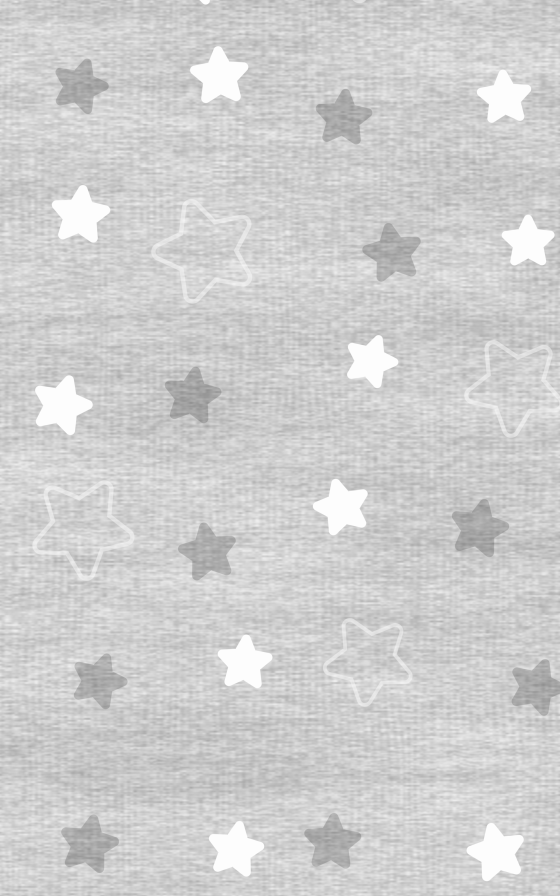
This pattern is drawn by a Shadertoy shader. Its source:

```glsl
// Soft grey woven cloth scattered with white, dark and outlined rounded stars.

// All lengths are fractions of the canvas width.
const float PI = 3.14159;
const vec3 CLOTH = vec3(0.803);
const vec3 WHITE = vec3(0.992);
const float DARK_TINT = 0.82;        // multiplies the cloth under dark stars
const float OUTLINE_OPACITY = 0.48;

const float CELL = 0.26;             // one star per cell
const float SOLID_JITTER = 0.45;     // in cells
const float OUTLINE_JITTER = 0.25;
const float SOLID_RADIUS = 0.044;
const float SOLID_ROUNDING = 0.008;
const float OUTLINE_RADIUS = 0.075;
const float OUTLINE_ROUNDING = 0.012;
const float STROKE = 0.0036;         // half width of the outline
const float VALLEY_RATIO = 0.49;     // inner to outer star radius
const float MAX_TILT = 0.35;

const float ROWS = 100.0;            // weave threads across one width
const float COLUMNS = 72.0;
const float CREASE_SPACING = 0.41;
const float CREASE_DEPTH = 0.045;

float hash(vec2 p) {
    vec3 q = fract(p.xyx * 0.1031);
    q += dot(q, q.yzx + 33.33);
    return fract((q.x + q.y) * q.z);
}

// Smooth value noise centred on zero.
float noise(vec2 p) {
    vec2 i = floor(p), f = fract(p);
    f = f * f * (3.0 - 2.0 * f);
    float low = mix(hash(i), hash(i + vec2(1, 0)), f.x);
    float high = mix(hash(i + vec2(0, 1)), hash(i + vec2(1, 1)), f.x);
    return mix(low, high, f.y) - 0.5;
}

// Signed distance to a five-pointed star, folded to half of one arm.
float starDistance(vec2 p, float radius) {
    float halfArm = PI / 5.0;
    float angle = mod(atan(p.x, p.y) + halfArm, 2.0 * halfArm) - halfArm;
    vec2 q = length(p) * vec2(sin(abs(angle)), cos(angle));
    vec2 tip = vec2(0.0, radius);
    vec2 edge = radius * VALLEY_RATIO * vec2(sin(halfArm), cos(halfArm)) - tip;
    q -= tip;
    float along = clamp(dot(q, edge) / dot(edge, edge), 0.0, 1.0);
    float side = q.x * edge.y - q.y * edge.x;
    return length(q - edge * along) * -sign(side);
}

vec2 rotate(vec2 p, float a) {
    float c = cos(a), s = sin(a);
    return vec2(c * p.x - s * p.y, s * p.x + c * p.y);
}

// Brightness offset of the cloth: fibres, weave, blotches and creases.
float fabric(vec2 uv) {
    float fibres = 0.11 * noise(uv * vec2(70.0, 310.0))
                 + 0.07 * noise(uv * vec2(170.0, 300.0) + 40.0);

    float patches = 1.0 + 1.2 * noise(uv * vec2(14.0, 18.0) + 9.0);
    float rowWave = sin(2.0 * PI * (uv.y * ROWS + noise(uv * vec2(9.0, 20.0))));
    float columnWave = sin(2.0 * PI * (uv.x * COLUMNS + 1.2 * noise(uv * vec2(24.0, 5.0))));
    float weave = patches * (0.011 * rowWave + 0.012 * columnWave);

    float blotches = 0.06 * noise(uv * vec2(2.5, 8.0) + 3.0)
                   + 0.055 * noise(uv * vec2(6.0, 42.0) + 17.0);

    // Faint folds that wander slowly across the cloth.
    float bend = 0.012 * sin(uv.x * 4.0 + uv.y * 3.0) + 0.004 * sin(uv.x * 13.0);
    float row = (uv.y + bend) / CREASE_SPACING;
    float offset = (fract(row) - 0.5) * CREASE_SPACING;
    float strength = 0.5 + noise(vec2(uv.x * 5.0, floor(row) * 7.0));
    float crease = CREASE_DEPTH * strength * exp(-abs(offset) / 0.008);

    return fibres + weave + blotches - crease;
}

// Coverage of dark (x), outlined (y) and white (z) stars.
vec3 starCoverage(vec2 uv, float pixel) {
    vec3 cover = vec3(0.0);
    vec2 home = floor(uv / CELL);
    for (int y = -1; y <= 1; y++)
    for (int x = -1; x <= 1; x++) {
        vec2 id = home + vec2(x, y);
        float kind = mod(id.x + 2.0 * id.y, 5.0);
        bool outlined = kind > 3.5;
        bool dark = mod(kind, 2.0) < 0.5;

        vec2 random = vec2(hash(id + 11.0), hash(id + 57.0)) - 0.5;
        float jitter = outlined ? OUTLINE_JITTER : SOLID_JITTER;
        vec2 p = uv - (id + 0.5 + jitter * random) * CELL;
        float tilt = MAX_TILT * (2.0 * hash(id + 83.0) - 1.0);
        float size = 0.92 + 0.16 * hash(id + 29.0);
        p = rotate(p, outlined ? PI + tilt : tilt) / size;

        float d = outlined
            ? abs(starDistance(p, OUTLINE_RADIUS) - OUTLINE_ROUNDING) - STROKE
            : starDistance(p, SOLID_RADIUS) - SOLID_ROUNDING;
        float mask = 1.0 - smoothstep(-0.7 * pixel, 0.7 * pixel, d * size);
        vec3 layer = outlined ? vec3(0, 1, 0) : dark ? vec3(1, 0, 0) : vec3(0, 0, 1);
        cover = max(cover, mask * layer);
    }
    return cover;
}

void mainImage(out vec4 fragColor, in vec2 fragCoord) {
    vec2 uv = fragCoord / iResolution.x;
    vec3 stars = starCoverage(uv, 1.0 / iResolution.x);

    vec3 color = CLOTH + fabric(uv);
    color *= mix(1.0, DARK_TINT, stars.x);
    color = mix(color, WHITE, OUTLINE_OPACITY * stars.y);
    color = mix(color, WHITE, stars.z);
    fragColor = vec4(clamp(color, 0.0, 1.0), 1.0);
}
```
